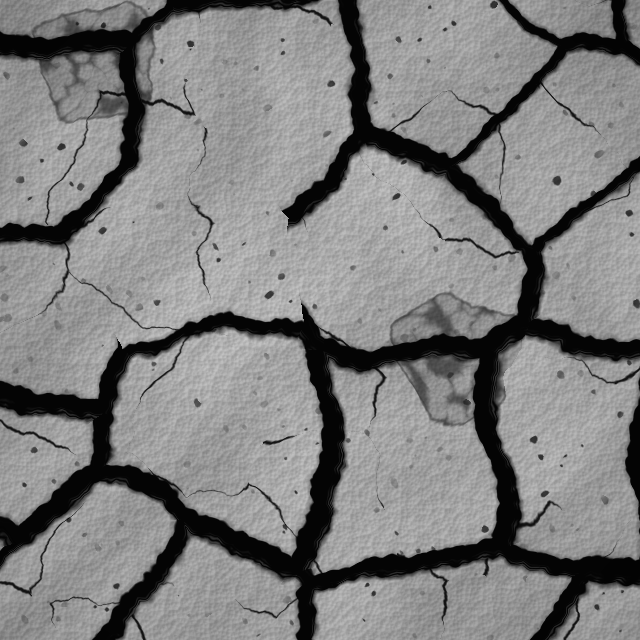
This texture is drawn by a Shadertoy shader. Its source:

```glsl
// Sun-dried mud: wide black fissures split a pale grey crust into plates.
// Fissures and hairlines are borders of sine-warped Voronoi cells; the grain,
// pits and flaked patches are cellular noise lit from the upper left.

vec2 hash2(vec2 p) {
    vec3 q = fract(p.xyx * vec3(0.1031, 0.1030, 0.0973));
    q += dot(q, q.yzx + 33.33);
    return fract((q.xx + q.yz) * q.zy);
}

// Layered sines that bend straight lines into wandering ones
vec2 waver(vec2 p, float freq, float amp) {
    for (int i = 0; i < 6; i++) {
        p += amp * sin(freq * (p.yx + 0.4 * p * vec2(1, -1)) + vec2(1.3, 4.1) * float(i + 1));
        freq *= 2.1;
        amp *= 0.46;
    }
    return p;
}

// Cellular noise: x = distance to the nearest site, y = random value of that site
vec2 pebbles(vec2 p) {
    vec2 cell = floor(p), nearest = vec2(9.0, 0.0);
    for (int y = -1; y <= 1; y++)
    for (int x = -1; x <= 1; x++) {
        vec2 id = cell + vec2(x, y);
        float d = length(id + hash2(id) - p);
        if (d < nearest.x) nearest = vec2(d, hash2(id + 71.0).x);
    }
    return nearest;
}

vec2 crackSite(vec2 id) {
    return id + 0.08 + 0.84 * hash2(id);
}

// x = distance to the crack lip (negative inside), y = half width,
// z = how far this bank faces the light; a share of the borders stays closed
vec3 cracks(vec2 p, float thin, float wide, float closed) {
    vec2 cell = floor(p), home = cell, toHome = vec2(9.0);
    for (int y = -1; y <= 1; y++)
    for (int x = -1; x <= 1; x++) {
        vec2 id = cell + vec2(x, y), toSite = crackSite(id) - p;
        if (dot(toSite, toSite) < dot(toHome, toHome)) { toHome = toSite; home = id; }
    }
    vec3 crack = vec3(9.0, 1.0, 0.0);
    for (int y = -2; y <= 2; y++)
    for (int x = -2; x <= 2; x++) {
        vec2 id = home + vec2(x, y);
        if (x == 0 && y == 0) continue;
        vec2 toSite = crackSite(id) - p, across = normalize(toSite - toHome);
        vec2 rnd = hash2(id + home + 17.0);
        if (rnd.x < closed) continue;
        float width = mix(thin, wide, rnd.y);
        float lip = dot(0.5 * (toHome + toSite), across) - width;
        if (lip < crack.x) crack = vec3(lip, width, dot(across, vec2(-0.5, 0.87)));
    }
    return crack;
}

float crustHeight(vec2 p) {
    return 0.5 * pebbles(p * 48.0).x + 0.3 * pebbles(p * 150.0 + 9.0).x;
}

void mainImage(out vec4 fragColor, in vec2 fragCoord) {
    vec2 p = fragCoord / iResolution.y;
    float px = 1.0 / iResolution.y;
    vec2 bent = waver(p, 8.0, 0.022);
    vec2 rough = waver(p + 3.0, 23.0, 0.012);

    // Crust: broad mottling plus fine lit grain
    vec2 m = waver(p, 5.0, 0.08);
    float mottle = sin(m.x * 13.0 + 1.0) * sin(m.y * 11.0) + 0.6 * sin(m.x * 29.0 - m.y * 23.0);
    float relief = crustHeight(p) - crustHeight(p + vec2(-0.002, 0.002));
    float tone = 0.635 + 0.035 * mottle + 0.38 * relief;

    // Flaked, damp patches with a broken, darker floor
    vec2 flake = pebbles(rough * 3.1 + 4.0);
    float patchEdge = (flake.x - 0.3) / 3.1;
    float inPatch = step(0.8, flake.y) * (1.0 - smoothstep(-0.003, 0.003, patchEdge));
    float crumbs = pebbles(rough * 34.0).x;
    tone *= 1.0 - inPatch * (0.12 + 0.4 * smoothstep(0.35, 0.8, crumbs));
    tone *= 1.0 - 0.35 * step(0.8, flake.y) * (1.0 - smoothstep(0.0, 0.004, abs(patchEdge)));

    // Pits and round specks, gathered in loose clusters
    float cluster = smoothstep(-0.3, 0.9, mottle);
    vec2 pit = pebbles(waver(p, 90.0, 0.0025) * 40.0 + 21.0);
    float pitSize = 0.05 + 0.2 * fract(pit.y * 37.0);
    float inPit = step(0.84, pit.y) * (1.0 - smoothstep(pitSize - 0.06, pitSize + 0.06, pit.x));
    tone *= 1.0 - inPit * (0.2 + 0.5 * cluster);

    // Hairlines that taper away
    vec3 hair = cracks(rough * 5.5 + 11.0, 0.004, 0.013, 0.45);
    float taper = 0.018 * smoothstep(-0.2, 0.6, sin(m.x * 17.0 + 2.0) * sin(m.y * 15.0 + 1.0));
    float hairLip = (hair.x + taper) / 5.5;
    tone *= mix(0.12, 1.0, smoothstep(-px, px + 0.0006, hairLip));

    // Fissures: shaded lip, ragged edge and layered walls above a black floor
    vec3 gap = cracks(bent * 3.5 + vec2(2.3, 5.6), 0.028, 0.068, 0.08);
    float ragged = 0.006 * (pebbles(p * 55.0 + 5.0).x - 0.45) + 0.002 * (crumbs - 0.45);
    float lip = gap.x / 3.5 + ragged;
    float shade = 0.35 + 0.2 * gap.z;
    tone *= 1.0 - shade * (1.0 - smoothstep(0.0, 0.008, lip));
    float depth = clamp(-lip * 3.5 / gap.y, 0.0, 1.0);
    float strata = 0.5 + 0.5 * sin(lip * 1500.0 + 5.0 * crumbs);
    float ledge = (1.0 - smoothstep(0.15, 0.75, depth)) * smoothstep(-0.5, 0.8, gap.z);
    float wall = 0.015 + 0.22 * ledge * strata * smoothstep(0.2, 0.65, crumbs);
    tone = mix(wall, tone, smoothstep(-px, px, lip));

    // Gentle darkening toward the corners
    vec2 fromCenter = fragCoord / iResolution.xy - 0.5;
    tone *= 1.04 - 0.36 * dot(fromCenter, fromCenter);
    fragColor = vec4(vec3(clamp(tone, 0.0, 1.0)), 1.0);
}
```
